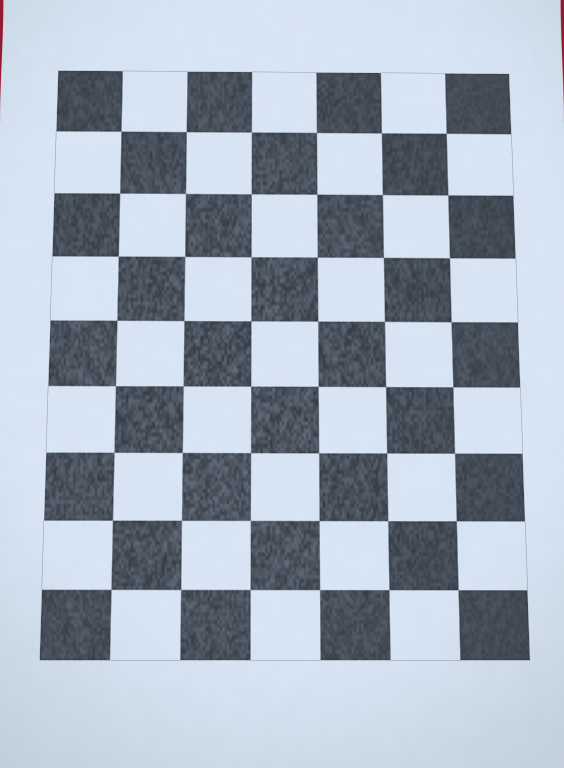
Write a Shadertoy shader that draws this pattern.

```glsl
// Printed 7 by 9 checkerboard on pale blue paper, seen in slight perspective, with grainy ink.

const vec2 BOARD_CELLS = vec2(7.0, 9.0);
const vec3 PAPER_LIGHT = vec3(0.845, 0.895, 0.955);
const vec3 PAPER_SHADE = vec3(0.760, 0.810, 0.860);
const vec3 INK_DARK    = vec3(0.235, 0.265, 0.305);
const vec3 INK_SHEEN   = vec3(0.460, 0.500, 0.560);
const vec3 TABLE_RED   = vec3(0.580, 0.100, 0.190);

float hash(vec2 p) {
    return fract(sin(dot(p, vec2(12.9898, 78.233))) * 43758.5453);
}

float valueNoise(vec2 p) {
    vec2 i = floor(p), f = fract(p);
    f = f * f * (3.0 - 2.0 * f);
    float low  = mix(hash(i), hash(i + vec2(1.0, 0.0)), f.x);
    float high = mix(hash(i + vec2(0.0, 1.0)), hash(i + vec2(1.0, 1.0)), f.x);
    return mix(low, high, f.y);
}

float cross2(vec2 a, vec2 b) {
    return a.x * b.y - a.y * b.x;
}

// Projective map from the unit square to a quad, corners counter-clockwise from lower left
mat3 squareToQuad(vec2 a, vec2 b, vec2 c, vec2 d) {
    vec2 s = a - b + c - d, e = b - c, f = d - c;
    float g = cross2(s, f) / cross2(e, f);
    float h = cross2(e, s) / cross2(e, f);
    return mat3(vec3(b - a + g * b, g), vec3(d - a + h * d, h), vec3(a, 1.0));
}

// Signed distance to the nearest grid line, positive in even cells
vec2 alternatingDistance(vec2 p) {
    return 0.5 - abs(mod(p + 0.5, 2.0) - 1.0);
}

float checkerCoverage(vec2 p, vec2 blur) {
    vec2 wave = clamp(alternatingDistance(p) / blur, -1.0, 1.0);
    vec2 inset = min(p, BOARD_CELLS - p) / blur;
    vec2 inside = clamp(0.5 + 0.5 * inset, 0.0, 1.0);
    return (0.5 + 0.5 * wave.x * wave.y) * inside.x * inside.y;
}

vec3 paperColour(vec2 uv) {
    float falloff = length((uv - vec2(0.5, 0.58)) * vec2(0.85, 1.0));
    vec3 colour = mix(PAPER_LIGHT, PAPER_SHADE, smoothstep(0.40, 0.75, falloff));
    return colour + 0.010 * (valueNoise(uv * vec2(45.0, 60.0)) - 0.5);
}

// Toner with short upright flecks, brightest where the light glances off it
vec3 inkColour(vec2 uv, vec2 board) {
    vec2 fromGlare = uv - vec2(0.40, 0.48);
    float glare = exp(-3.3 * dot(fromGlare, fromGlare));
    float fleck = 0.7 * valueNoise(uv * vec2(235.0, 205.0))
                + 0.3 * valueNoise(uv * vec2(120.0, 90.0) + 17.0);
    float squareTone = 0.07 * (hash(floor(board) + 3.0) - 0.5);
    vec2 edge = abs(alternatingDistance(board));
    float rim = 1.0 - smoothstep(0.0, 0.05, min(edge.x, edge.y));
    float sheen = 0.03 + 0.25 * glare + 1.05 * glare * (fleck - 0.5) + squareTone;
    return mix(INK_DARK, INK_SHEEN, clamp(sheen - 0.12 * rim, -0.1, 1.0));
}

// Narrow wedges of table beside the upper paper edges
float tableCoverage(vec2 uv, float blur) {
    float wedge = 0.006 * smoothstep(0.84, 1.0, uv.y);
    float sideDistance = min(uv.x, 1.0 - uv.x);
    return smoothstep(-blur, blur, wedge - sideDistance) * step(0.84, uv.y);
}

void mainImage(out vec4 fragColor, in vec2 fragCoord) {
    vec2 uv = fragCoord / iResolution.xy;

    // Board coordinates, one unit per square
    mat3 view = squareToQuad(vec2(0.0700, 0.1400), vec2(0.9400, 0.1400),
                             vec2(0.9030, 0.9040), vec2(0.1030, 0.9082));
    vec3 flat3 = inverse(view) * vec3(uv, 1.0);
    vec2 board = flat3.xy / flat3.z * BOARD_CELLS;

    float ink = checkerCoverage(board, 0.7 * fwidth(board));
    vec3 colour = mix(paperColour(uv), inkColour(uv, board), ink);
    colour = mix(colour, TABLE_RED, tableCoverage(uv, 0.7 / iResolution.x));
    fragColor = vec4(colour, 1.0);
}
```
